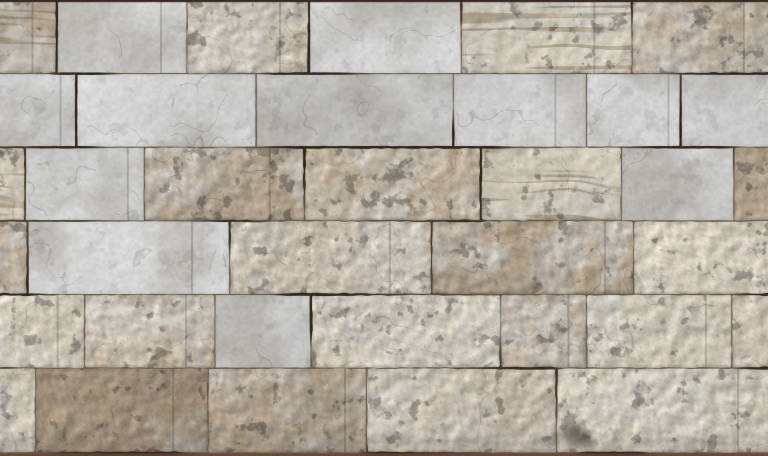
This texture is drawn by a WebGL 1 fragment shader. Its source:

```glsl
precision highp float;
// Weathered ashlar wall: six courses of smooth, rough and banded limestone blocks.
uniform vec2 u_resolution;

const float COURSE = 0.0959;  // course height, in canvas widths
const float WALL = 0.594;     // wall height, in canvas widths

float hash(vec2 p) {
  vec3 q = fract(vec3(p.xyx) * 0.1031);
  q += dot(q, q.yzx + 33.33);
  return fract((q.x + q.y) * q.z);
}

float noise(vec2 p) {
  vec2 i = floor(p), f = fract(p);
  f = f * f * (3.0 - 2.0 * f);
  return mix(mix(hash(i), hash(i + vec2(1, 0)), f.x),
             mix(hash(i + vec2(0, 1)), hash(i + vec2(1, 1)), f.x), f.y);
}

float fbm(vec2 p) {
  float sum = 0.0, amp = 0.53;
  for (int k = 0; k < 4; k++) {
    sum += amp * noise(p);
    p = mat2(1.6, 1.2, -1.2, 1.6) * p + 17.3;
    amp *= 0.5;
  }
  return sum;
}

// Block pitch, first joint, swing of the spacing and where the swing peaks
vec4 courseBond(float row) {
  if (row < 0.5) return vec4(0.189, 0.048, -0.026, 2.3);
  if (row < 1.5) return vec4(0.193, 0.154, 0.055, 2.3);
  if (row < 2.5) return vec4(0.189, 0.031, 0.033, 3.4);
  if (row < 3.5) return vec4(0.263, 0.036, 0.0, 0.0);
  if (row < 4.5) return vec4(0.173, 0.094, 0.040, 3.1);
  return vec4(0.242, 0.018, -0.029, 2.4);
}

// Share of smooth blocks, start and step of the tone sequence
vec3 courseFinish(float row) {
  if (row < 0.5) return vec3(0.3, 0.0, 0.618);
  if (row < 1.5) return vec3(1.1, 0.0, 0.618);
  if (row < 2.5) return vec3(0.1, 0.0, 0.25);
  if (row < 3.5) return vec3(0.1, 0.0, 0.618);
  if (row < 4.5) return vec3(0.3, 0.5, 0.618);
  return vec3(-1.0, 0.0, 0.28);
}

float joint(float i, float row) {
  vec4 bond = courseBond(row);
  float rate = abs(row - 4.0) < 0.5 ? 2.4 : 1.4;
  return bond.y + bond.x * i + bond.z * cos(rate * (i - bond.w));
}

void main() {
  vec2 uv = gl_FragCoord.xy / u_resolution;
  vec2 p = vec2(uv.x, (1.0 - uv.y) * WALL);  // y runs down from the top
  float px = 1.0 / u_resolution.x;

  // Find the course and the block
  float row = min(floor(p.y / COURSE), 5.0);
  float id = -1.0;
  for (int i = 0; i < 7; i++) if (p.x > joint(float(i), row)) id = float(i);
  float left = joint(id, row), right = joint(id + 1.0, row);
  float top = row * COURSE;
  float bottom = row > 4.5 ? 0.590 : top + COURSE;

  // Finish of the block
  vec3 finish = courseFinish(row);
  float key = fract(id * finish.z + finish.y);
  float rough = step(finish.x, key);
  float banded = step(2.5, mod(id, 4.0)) * step(row, 2.5) * (1.0 - mod(row, 2.0));
  float rnd = hash(vec2(id + 31.0, row + 5.0));
  vec2 s = p + vec2(id + 20.0, row + 3.0) * 1.37;

  // Distance inward from the rounded, slightly chipped outline
  vec2 fromMid = p - vec2(left + right, top + bottom) * 0.5;
  float radius = 0.0015 + 0.002 * rough;
  vec2 q = abs(fromMid) - 0.5 * vec2(right - left, bottom - top) + radius;
  float inside = radius - length(max(q, 0.0)) - min(max(q.x, q.y), 0.0);
  inside -= (noise(s * 110.0) - 0.5) * (0.0005 + 0.001 * rough);

  // Base colour: pale grey when smooth, brown to cream when rough
  float cloud = fbm(s * 11.0);
  float patches = fbm(s * 34.0 + 9.0);
  vec3 smoothStone = mix(vec3(0.72, 0.715, 0.69), vec3(0.82, 0.82, 0.82),
                         smoothstep(0.28, 0.66, cloud + 0.2 * (rnd - 0.4)));
  vec3 roughStone = mix(vec3(0.62, 0.56, 0.485), vec3(0.80, 0.775, 0.715),
                        smoothstep(0.0, 0.8, key));
  roughStone = mix(roughStone, vec3(0.77, 0.765, 0.74), 0.7 * smoothstep(0.45, 0.68, cloud));
  roughStone = mix(roughStone, vec3(0.68, 0.58, 0.46),
                   0.35 * smoothstep(0.5, 0.7, patches) * step(key, 0.5));
  vec3 color = mix(smoothStone, roughStone, rough);
  color *= 1.0 + 0.16 * (fbm(s * 6.0 + 3.0) - 0.5);

  // Fine relief lit from the upper left, with small pits
  vec2 g = s * 72.0;
  float relief = fbm(g + 0.2) - fbm(g - 0.2);
  color *= 1.0 + relief * mix(0.09, 0.42, rough * (1.0 - 0.5 * banded));
  float pit = smoothstep(0.64, 0.76, fbm(s * 62.0 + 8.0));
  color *= 1.0 - pit * mix(0.06, 0.26, rough);
  color *= 0.975 + 0.05 * noise(s * 260.0);

  // Thin wavy sediment bands
  float strata = noise(vec2(s.x * 8.0, s.y * 210.0 + 3.0 * noise(s * vec2(16.0, 30.0))));
  color *= 1.0 - banded * vec3(0.16, 0.19, 0.25) * smoothstep(0.6, 0.82, strata);

  // Hairline cracks
  float crack = abs(fbm(s * 10.0 + 40.0) - 0.5);
  color *= 1.0 - 0.11 * (1.0 - smoothstep(0.0, 0.008, crack)) * step(0.47, patches);

  // Narrow dressed margin, set off by a faint upright line
  float margin = abs(p.x - mix(left, right, 0.68 + 0.2 * rnd));
  color *= 1.0 - 0.15 * step(0.3, rnd) * (1.0 - smoothstep(0.0005, 0.0008 + px, margin));

  // Worn edges, soot on the lowest course
  float rim = 1.0 - smoothstep(0.001, 0.006, inside);
  color *= 1.0 - rim * (0.04 + 0.09 * rough * smoothstep(-0.02, 0.04, fromMid.y));
  float soot = 1.0 - smoothstep(0.2, 1.0, length((p - vec2(0.765, 0.563)) / vec2(0.06, 0.03)));
  color = mix(color, vec3(0.30, 0.28, 0.25), soot * smoothstep(0.3, 0.65, patches) * 0.75);
  color *= 1.0 - 0.18 * smoothstep(0.55, 0.59, p.y) * cloud;

  // Joints, opened up in places
  float open = smoothstep(0.5, 0.8, noise(p * 10.0 + 4.0));
  float gap = 0.0007 + 0.0009 * open;
  vec3 mortar = mix(vec3(0.42, 0.37, 0.30), vec3(0.20, 0.16, 0.12), open);
  color = mix(mortar, color, smoothstep(gap - 0.7 * px, gap + 0.7 * px, inside));

  // Shadow above and reddish earth below the wall
  color = mix(vec3(0.22, 0.16, 0.14), color, smoothstep(0.0015, 0.004, p.y));
  color = mix(color, vec3(0.40, 0.27, 0.20), smoothstep(0.589, 0.592, p.y) * 0.8);
  gl_FragColor = vec4(color, 1.0);
}
```
